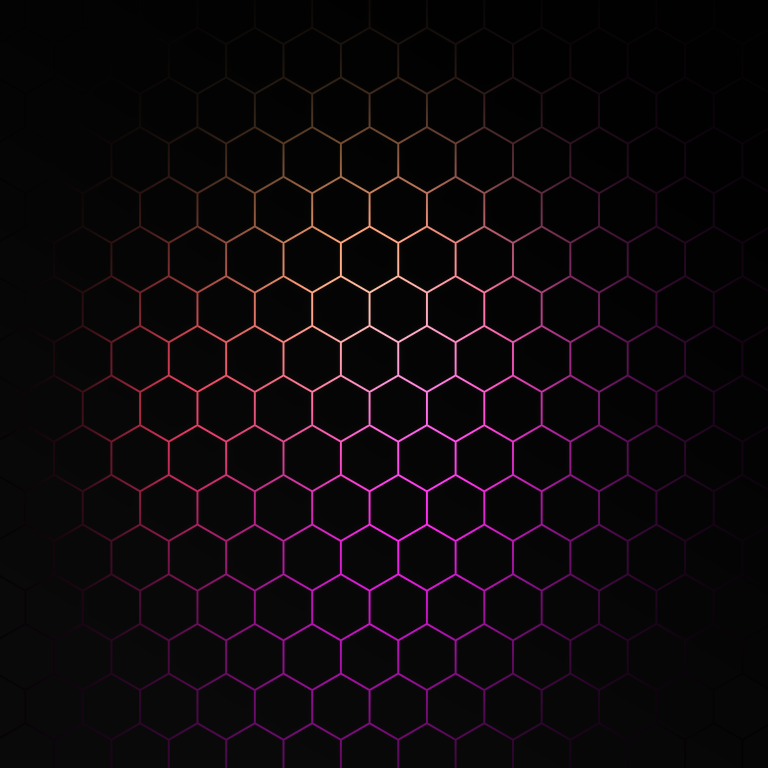
This background is drawn by a WebGL 2 fragment shader. Its source:

```glsl
#version 300 es
precision highp float;

uniform vec2 u_resolution;
out vec4 fragColor;

const vec2 GRID_CENTER = vec2(0.4812, 0.6621);
const float CELL_WIDTH = 0.0747;
const float LINE_HALF_WIDTH = 0.00125;

const vec3 PEACH = vec3(1.03, 0.72, 0.42);
const vec3 MAGENTA = vec3(0.88, 0.08, 0.88);
const vec3 CRIMSON = vec3(0.68, 0.13, 0.23);
const vec3 NIGHT = vec3(0.003);
const vec3 CHARCOAL = vec3(0.036);

// Distance to the nearest edge of a pointy-top hexagon grid
float hexEdgeDistance(vec2 p, float width) {
    vec2 period = vec2(1.0, sqrt(3.0));
    vec2 q = p / width;
    vec2 a = mod(q + 0.5 * period, period) - 0.5 * period;
    vec2 b = mod(q, period) - 0.5 * period;
    vec2 local = abs(dot(a, a) < dot(b, b) ? a : b);
    float radius = max(local.x, dot(local, vec2(0.5, 0.5 * sqrt(3.0))));
    return (0.5 - radius) * width;
}

// Soft elliptical light; lean shifts its axis sideways with height
float glow(vec2 p, vec2 center, vec2 size, float lean) {
    vec2 d = p - center;
    d.x -= lean * d.y;
    d /= size;
    return exp(-dot(d, d));
}

vec3 lightField(vec2 p) {
    vec3 light = PEACH * glow(p, vec2(0.485, 0.62), vec2(0.20, 0.21), 0.0);
    light += MAGENTA * glow(p, vec2(0.54, 0.31), vec2(0.245, 0.33), 0.35);
    light += CRIMSON * glow(p, vec2(0.235, 0.46), vec2(0.115, 0.20), 0.0);
    return min(light, vec3(1.0));
}

// Dark surface, a little lighter toward the lower left
vec3 surface(vec2 p) {
    float lift = 1.0 - smoothstep(0.0, 1.15, dot(p, vec2(0.45, 0.75)));
    return mix(NIGHT, CHARCOAL, lift);
}

void main() {
    vec2 p = gl_FragCoord.xy / u_resolution.y;
    float pixel = 1.0 / u_resolution.y;

    float edge = hexEdgeDistance(p - GRID_CENTER, CELL_WIDTH);
    float line = clamp((LINE_HALF_WIDTH - edge) / pixel + 0.5, 0.0, 1.0);
    float halo = 0.07 * exp(-edge / 0.0025);

    vec3 light = lightField(p);
    vec3 color = surface(p) + light * halo;
    color = mix(color, light + 0.008, line);

    fragColor = vec4(clamp(color, 0.0, 1.0), 1.0);
}
```
